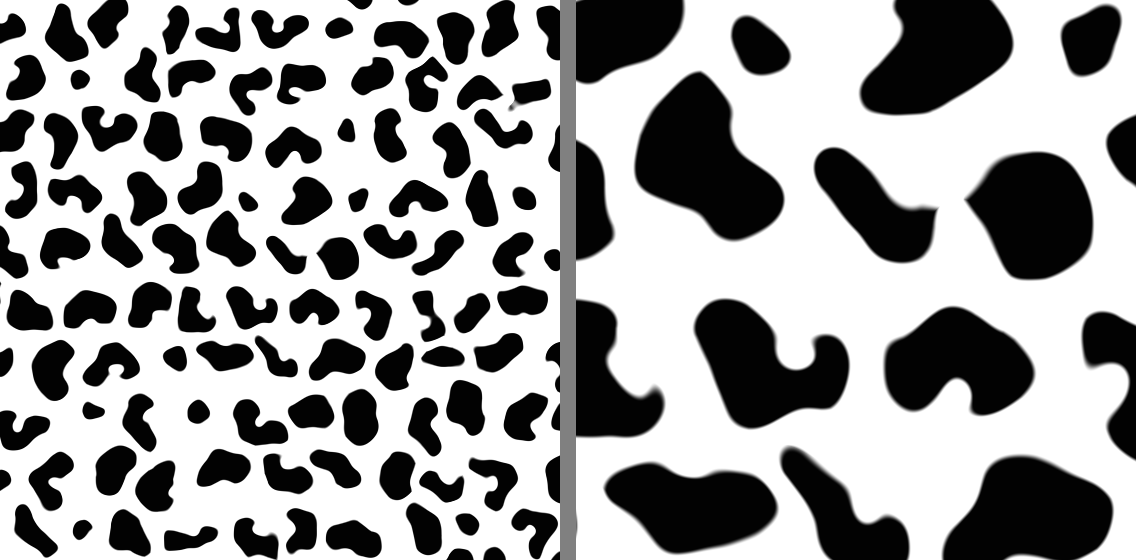
Left: the whole. Right: its middle third, enlarged.
Write a Shadertoy shader that draws this pattern.

```glsl
// Black animal-print spots: bent, notched blobs scattered with white gaps between them.
#define ROWS 10.0          // spots along the canvas height
#define JITTER 0.40        // scatter of spot centres, in cells
#define GAP 0.17           // narrowest white channel, in cells
#define ROUNDING 0.12      // softness of joins and corners, in cells
#define WOBBLE 0.055       // contour irregularity, in cells
#define PLUMP 0.305        // radius of the stoutest spot
#define SLIM 0.185         // radius of the thinnest spot
#define DROP_SHARE 0.13    // share of tiny drops
#define EDGE_SOFT 0.0014   // half edge width, in canvas heights
#define INK vec3(0.008)
#define PAPER vec3(1.0)

vec4 hash4(vec2 p) {
    vec4 q = fract(p.xyxy * vec4(0.1031, 0.1030, 0.0973, 0.1099));
    q += dot(q, q.wzxy + 33.33);
    return fract((q.xxyz + q.yzzw) * q.zywx);
}

vec2 gradientAt(vec2 lattice) {
    float a = 6.2832 * hash4(lattice + 71.0).x;
    return vec2(cos(a), sin(a));
}

float gradientNoise(vec2 p) {
    vec2 i = floor(p), f = fract(p), e = vec2(1.0, 0.0);
    vec2 u = f * f * f * (f * (f * 6.0 - 15.0) + 10.0);
    float low = mix(dot(gradientAt(i), f), dot(gradientAt(i + e.xy), f - e.xy), u.x);
    float high = mix(dot(gradientAt(i + e.yx), f - e.yx), dot(gradientAt(i + e.xx), f - e.xx), u.x);
    return mix(low, high, u.y);
}

float smoothMin(float a, float b, float k) {
    float h = max(k - abs(a - b), 0.0) / k;
    return min(a, b) - 0.25 * h * h * k;
}

float smoothMax(float a, float b, float k) {
    return -smoothMin(-a, -b, k);
}

// Capsule whose radius runs from ra to rb
float taperedCapsule(vec2 p, vec2 a, vec2 b, float ra, float rb) {
    vec2 pa = p - a, ba = b - a;
    float h = clamp(dot(pa, ba) / dot(ba, ba), 0.0, 1.0);
    return length(pa - ba * h) - mix(ra, rb, h);
}

// One spot: two arms meeting at an elbow, sometimes bitten on the inner side
float spot(vec2 p, vec4 form, vec4 detail) {
    float quarter = floor(form.x * 4.0) * 1.5708;
    float angle = quarter + (fract(form.x * 4.0) - 0.5) * 1.3;
    float c = cos(angle), s = sin(angle);
    p = mat2(c, -s, s, c) * p;

    float slender = form.y;
    float radius = mix(PLUMP, SLIM, slender);
    float reach = mix(0.20, 0.37, slender);
    float bend = mix(0.08, 0.40 * form.z, slender);
    if (detail.w < DROP_SHARE) {
        radius = 0.13;
        reach = 0.08;
        bend = 0.06;
    }

    vec2 elbow = vec2((detail.z - 0.5) * reach, 0.5 * bend);
    vec3 radii = radius * mix(vec3(0.75, 0.78, 0.75), vec3(1.15, 1.1, 1.15), detail.xyz);
    float left = taperedCapsule(p, vec2(-reach, -0.5 * bend), elbow, radii.x, radii.y);
    float right = taperedCapsule(p, vec2(reach, -0.5 * bend), elbow, radii.z, radii.y);
    float d = smoothMin(left, right, ROUNDING);

    if (form.w > 0.45 && detail.w >= DROP_SHARE) {
        float bite = length(p - elbow + vec2(0.0, radii.y + 0.03)) - 0.11;
        d = smoothMax(d, -bite, ROUNDING);
    }
    return d;
}

// Signed distance to the whole print, in cells
float spots(vec2 p) {
    float nearest = 9.0, second = 9.0;
    for (int j = -1; j <= 1; j++) {
        float row = floor(p.y) + float(j);
        float shift = 0.5 * mod(row, 2.0);
        for (int i = -1; i <= 1; i++) {
            vec2 cell = vec2(floor(p.x - shift) + float(i), row);
            vec4 form = hash4(cell + 13.0);
            vec4 detail = hash4(cell + 137.0);
            vec2 scatter = (hash4(cell + 291.0).xy - 0.5) * JITTER;
            vec2 centre = cell + vec2(shift, 0.0) + 0.5 + scatter;
            float d = spot(p - centre, form, detail);
            second = min(second, max(nearest, d));
            nearest = min(nearest, d);
        }
    }
    // Keep a channel open where neighbours would touch
    return smoothMax(nearest, 0.5 * (GAP - second + nearest), ROUNDING);
}

void mainImage(out vec4 fragColor, in vec2 fragCoord) {
    vec2 p = fragCoord / iResolution.y * ROWS;
    vec2 warp = vec2(gradientNoise(p * 2.3), gradientNoise(p * 2.3 + 40.0));
    float d = spots(p + WOBBLE * 2.0 * warp) / ROWS;
    float soft = max(EDGE_SOFT, 0.7 / iResolution.y);
    fragColor = vec4(mix(INK, PAPER, smoothstep(-soft, soft, d)), 1.0);
}
```
